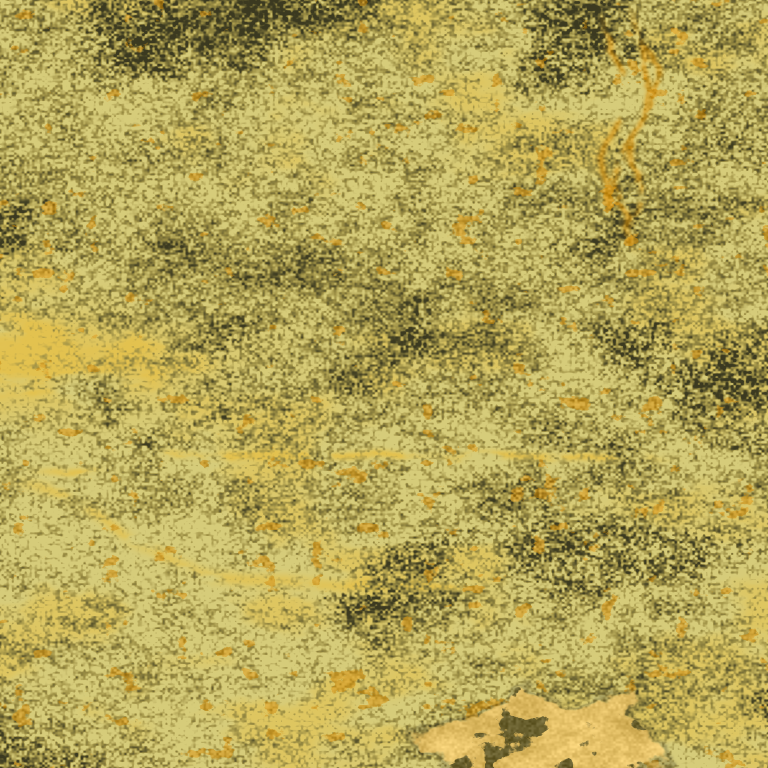
Reproduce this texture procedurally as a Shadertoy shader.

```glsl
// Weathered ochre plate: fine ink-like grain over brushed, blotchy olive tone,
// with golden stains, wandering creases, rusty veins and one bare torn patch.
// Layered value noise sets the tone; curves and an ellipse place the damage.

const vec3 SHADOW = vec3(0.23, 0.225, 0.125);
const vec3 OLIVE  = vec3(0.63, 0.575, 0.275);
const vec3 PALE   = vec3(0.84, 0.80, 0.48);
const vec3 GOLD   = vec3(0.89, 0.76, 0.31);
const vec3 RUST   = vec3(0.80, 0.58, 0.12);
const vec3 BARE   = vec3(0.89, 0.75, 0.40);

const float BASE_TONE    = 0.65;
const float TONE_SWING   = 0.42;
const float BLOTCH_DEPTH = 0.20;
const float GRAIN_FINE   = 0.52;
const float GRAIN_COARSE = 0.26;
const float BRUSH_DEPTH  = 0.12;
const vec2  FINE_CELLS   = vec2(300.0, 330.0);
const vec2  COARSE_CELLS = vec2(170.0, 230.0);
const vec2  TEAR_CENTER  = vec2(0.71, 0.015);
const vec2  TEAR_RADIUS  = vec2(0.15, 0.075);

float hash(vec2 cell) {
    uvec2 q = uvec2(ivec2(cell)) * uvec2(1597334673u, 3812015801u);
    uint n = (q.x ^ q.y) * 1597334673u;
    n = (n ^ (n >> 15)) * 2246822519u;
    return float((n ^ (n >> 13)) >> 8) / 16777216.0;
}

float noise(vec2 p) {
    vec2 i = floor(p), f = fract(p);
    f = f * f * (3.0 - 2.0 * f);
    float low  = mix(hash(i), hash(i + vec2(1, 0)), f.x);
    float high = mix(hash(i + vec2(0, 1)), hash(i + vec2(1, 1)), f.x);
    return mix(low, high, f.y);
}

float fbm(vec2 p) {
    float sum = 0.0, amp = 0.5;
    for (int k = 0; k < 5; k++) {
        sum += amp * noise(p);
        p = p * 2.03 + vec2(17.3, 9.1);
        amp *= 0.5;
    }
    return sum / 0.97;
}

// Soft line profile around a signed offset
float strand(float offset, float width) {
    return exp(-offset * offset / (width * width));
}

// Window between two positions with soft ends
float span(float x, float start, float end, float soft) {
    return smoothstep(start - soft, start + soft, x)
         * (1.0 - smoothstep(end - soft, end + soft, x));
}

// Two long, nearly horizontal golden lines
float creases(vec2 p) {
    float wobble = 0.016 * (fbm(p * vec2(14.0, 3.0)) - 0.5);
    float seamY = 0.405 - 0.022 * (1.0 - smoothstep(0.08, 0.24, p.x)) + wobble;
    float foldY = 0.237 + 0.14 / (1.0 + exp((p.x - 0.16) * 20.0)) + wobble;
    float wear = smoothstep(0.25, 0.55, fbm(p * vec2(22.0, 40.0) + 31.0));
    float seam = strand(p.y - seamY, 0.0055) * span(p.x, 0.06, 0.86, 0.04);
    float fold = strand(p.y - foldY, 0.009) * span(p.x, 0.03, 0.62, 0.04);
    return wear * max(seam, 0.75 * fold);
}

// Broken rusty trickles running down the upper right
float veins(vec2 p) {
    float sum = 0.0;
    for (int k = 0; k < 3; k++) {
        float id = float(k);
        float x = 0.79 + 0.027 * id
                + 0.09 * (fbm(vec2(p.y * 9.0, id * 7.0 + 3.0)) - 0.5);
        float broken = smoothstep(0.42, 0.58, fbm(p * 24.0 + id * 13.0));
        sum += broken * strand(p.x - x, 0.005);
    }
    return min(sum, 1.0) * span(p.y, 0.69, 0.97, 0.03);
}

void mainImage(out vec4 fragColor, in vec2 fragCoord) {
    vec2 p = fragCoord / iResolution.xy;

    // Broad tone and dark worn blotches
    float drift = fbm(p * vec2(3.5, 8.0) + 4.0) - 0.5;
    float blotch = smoothstep(0.52, 0.72, fbm(p * vec2(5.5, 7.5) + 52.0));
    float mottle = fbm(p * vec2(22.0, 38.0) + 80.0) - 0.5;

    // Golden stains: a broad wash at the left edge and faint clouds
    vec2 washPos = (p - vec2(0.0, 0.53)) / vec2(0.25, 0.065);
    float wash = exp(-dot(washPos, washPos))
               * smoothstep(0.28, 0.52, fbm(p * vec2(9.0, 28.0) + 12.0));
    float cloud = smoothstep(0.50, 0.72, fbm(p * vec2(8.0, 15.0) + 23.0));
    float crease = creases(p);
    float stain = clamp(wash + 0.6 * cloud + crease, 0.0, 1.0);
    float cover = clamp(0.7 * wash + 0.8 * crease, 0.0, 1.0);

    // Fine grain and horizontal brushing, stronger where the ink is dark
    float grain = GRAIN_FINE * (noise(p * FINE_CELLS) - 0.5)
                + GRAIN_COARSE * (noise(p * COARSE_CELLS + 40.0) - 0.5);
    grain *= (0.88 + 0.4 * blotch) * (1.0 - 0.5 * cover);
    float brush = BRUSH_DEPTH * (noise(p * vec2(16.0, 240.0)) - 0.5);
    float tone = BASE_TONE + TONE_SWING * drift + 0.35 * mottle
               - BLOTCH_DEPTH * blotch * (1.0 - cover) + 0.12 * cover + grain + brush;

    // Three-stop colour ramp
    vec3 light = mix(PALE, GOLD, stain);
    vec3 color = mix(SHADOW, OLIVE, smoothstep(0.20, 0.62, tone));
    color = mix(color, light, smoothstep(0.52, 0.82, tone));

    // Rust veins and scattered flecks
    float fleck = smoothstep(0.70, 0.76, fbm(p * vec2(34.0, 48.0) + 7.0));
    float rust = clamp(0.75 * veins(p) + 0.7 * fleck, 0.0, 1.0);
    color = mix(color, RUST + 0.35 * grain, rust);

    // Torn bare patch with ragged rim and dark pits
    float ragged = 1.3 * (fbm(p * vec2(16.0, 22.0) + 60.0) - 0.5);
    float edge = length((p - TEAR_CENTER) / TEAR_RADIUS) - 1.0 + ragged;
    float bare = 1.0 - smoothstep(-0.05, 0.05, edge);
    float pits = smoothstep(0.64, 0.70, fbm(p * vec2(30.0, 36.0) + 90.0));
    vec3 exposed = BARE + 0.25 * mottle + 0.22 * grain;
    exposed = mix(exposed, OLIVE * 0.65 + 0.3 * grain, pits);
    color = mix(color, exposed, bare);
    color *= 1.0 - 0.2 * strand(edge - 0.06, 0.06);

    fragColor = vec4(clamp(color, 0.0, 1.0), 1.0);
}
```
